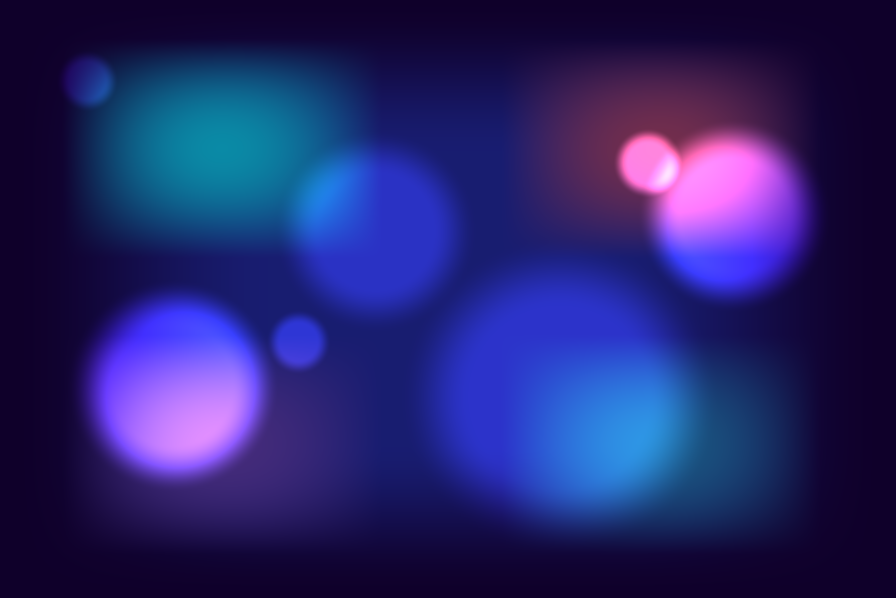
This background is drawn by a WebGL 2 fragment shader. Its source:

```glsl
#version 300 es
precision highp float;
// Soft bokeh discs brightening four blurred colour panels on a deep indigo field.

#define ASPECT 1.5
#define PANEL_HALF vec2(0.268, 0.184)
#define PANEL_LOW vec2(0.372, 0.256)
#define PANEL_STEP vec2(0.735, 0.496)
#define PANEL_CURVE 1.2
#define DISC_CORE 0.58
#define DISC_RIM 1.05
#define EDGE_COLOR vec3(0.060, 0.000, 0.165)
#define FIELD_COLOR vec3(0.095, 0.112, 0.440)

uniform vec2 u_resolution;
out vec4 fragColor;

// Panel tints, from lower left to upper right
const vec3 PANEL_TINTS[4] = vec3[4](
  vec3(0.27, 0.17, 0.48),  // violet
  vec3(0.10, 0.33, 0.50),  // steel cyan
  vec3(0.04, 0.54, 0.65),  // teal
  vec3(0.45, 0.18, 0.30)   // rust
);

// Discs: centre x, centre y, radius, light gain
const vec4 DISCS[7] = vec4[7](
  vec4(0.629, 0.613, 0.162, 1.75),
  vec4(0.937, 0.336, 0.255, 1.80),
  vec4(0.289, 0.355, 0.170, 3.30),
  vec4(1.230, 0.639, 0.155, 3.30),
  vec4(1.085, 0.727, 0.056, 2.90),
  vec4(0.500, 0.428, 0.052, 1.90),
  vec4(0.146, 0.865, 0.050, 2.00)
);

// Indigo field that darkens towards the canvas border
vec3 indigoField(vec2 p) {
  vec2 border = min(p, vec2(ASPECT, 1.0) - p);
  vec2 inner = smoothstep(vec2(0.02, 0.0), vec2(0.46, 0.26), border);
  return mix(EDGE_COLOR, FIELD_COLOR, inner.x * inner.y);
}

// Rectangular glow, strongest at the centre and zero at its sides
float panelGlow(vec2 offset) {
  vec2 d = offset / PANEL_HALF;
  vec2 hump = pow(max(1.0 - d * d, 0.0), vec2(PANEL_CURVE));
  return hump.x * hump.y;
}

// Disc coverage with a flat core and a blurred rim
float discCover(vec2 offset, float radius) {
  return 1.0 - smoothstep(DISC_CORE, DISC_RIM, length(offset) / radius);
}

void main() {
  vec2 p = gl_FragCoord.xy / u_resolution * vec2(ASPECT, 1.0);
  vec3 color = indigoField(p);

  // Two by two grid of coloured panels
  for (int i = 0; i < 4; i++) {
    vec2 center = PANEL_LOW + PANEL_STEP * vec2(i % 2, i / 2);
    color = mix(color, PANEL_TINTS[i], panelGlow(p - center));
  }

  // Each disc multiplies the light beneath it
  for (int i = 0; i < 7; i++) {
    vec4 disc = DISCS[i];
    color *= mix(1.0, disc.w, discCover(p - disc.xy, disc.z));
  }

  fragColor = vec4(min(color, 1.0), 1.0);
}
```
